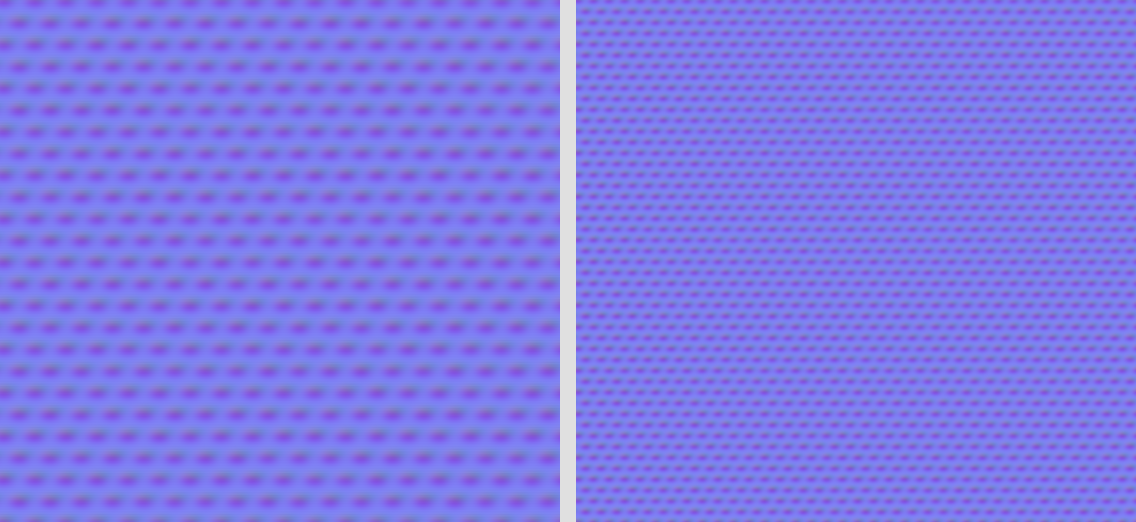
Left, the tile; right, the same tile 2 across and 2 down.
Reproduce this texture map procedurally as a Shadertoy shader.

```glsl
const vec2 REPEATS = vec2(18.0, 24.0);        // dimples across, rows up (even)
const vec2 DIMPLE_ORIGIN = vec2(0.125, 0.93); // dimple place inside its cell
const vec3 FLAT_COLOR = vec3(0.495, 0.518, 0.966);

// Lower slope: green falls, giving violet
const vec2 LOWER_OFFSET = vec2(-0.01, -0.03);
const vec2 LOWER_SIZE = vec2(0.24, 0.2);
const vec3 LOWER_TINT = vec3(0.01, -0.205, -0.03);

// Upper slope: blue falls, red leans from left to right
const vec2 UPPER_OFFSET = vec2(0.06, 0.19);
const vec2 UPPER_SIZE = vec2(0.25, 0.18);
const vec3 UPPER_TINT = vec3(-0.01, 0.05, -0.175);
const float SIDE_LEAN = 0.075;

const float STRENGTH_VARIATION = 0.08;
const float POSITION_VARIATION = 0.02;
const float STRIPES_PER_ROW = 8.0;
const float STRIPE_STRENGTH = 0.014;
const float TAU = 6.2831853;

float hash(vec2 p) {
    vec3 q = fract(vec3(p.xyx) * 0.1031);
    q += dot(q, q.yzx + 33.33);
    return fract((q.x + q.y) * q.z);
}

float gaussian(vec2 p) {
    return exp(-0.5 * dot(p, p));
}

// Colour change caused by one dimple; p is measured from its centre
vec3 dimpleTint(vec2 p, float stripe) {
    float lower = gaussian((p - LOWER_OFFSET) / LOWER_SIZE);
    vec2 u = (p - UPPER_OFFSET) / UPPER_SIZE;
    float upper = gaussian(u);
    vec3 tint = LOWER_TINT * lower + UPPER_TINT * upper;
    tint.r -= SIDE_LEAN * u.x * upper;
    // Stripes show on the upper rim only
    float rim = upper * smoothstep(-0.2, 1.2, u.y);
    return tint + STRIPE_STRENGTH * stripe * rim * vec3(0.6, 1.0, 0.6);
}

void mainImage(out vec4 fragColor, in vec2 fragCoord) {
    vec2 uv = fragCoord / iResolution.xy;
    vec2 grid = uv * REPEATS;

    // Fine horizontal stripes, faded where too thin to resolve
    float stripePhase = grid.y * STRIPES_PER_ROW;
    float stripeWidth = REPEATS.y * STRIPES_PER_ROW / iResolution.y;
    float stripe = sin(TAU * stripePhase) * (1.0 - smoothstep(0.4, 0.6, stripeWidth));

    vec3 color = FLAT_COLOR;
    for (int j = -1; j <= 1; j++) {
        // Alternate rows shift by half a cell
        float row = floor(grid.y - DIMPLE_ORIGIN.y + 0.5) + float(j);
        float wrappedRow = mod(row, REPEATS.y);
        float shift = DIMPLE_ORIGIN.x + 0.5 * (1.0 - mod(wrappedRow, 2.0));
        float nearest = floor(grid.x - shift + 0.5);
        for (int i = -1; i <= 1; i++) {
            float column = nearest + float(i);
            vec2 id = vec2(mod(column, REPEATS.x), wrappedRow);
            vec2 jitter = vec2(hash(id + 7.0), hash(id + 41.0)) - 0.5;
            vec2 center = vec2(column + shift, row + DIMPLE_ORIGIN.y);
            float strength = 1.0 + STRENGTH_VARIATION * (hash(id + 83.0) - 0.5);
            vec2 p = grid - center - POSITION_VARIATION * jitter;
            color += strength * dimpleTint(p, stripe);
        }
    }

    // Faint stripes over the flat bands
    color += 0.003 * stripe;
    fragColor = vec4(clamp(color, 0.0, 1.0), 1.0);
}
```
